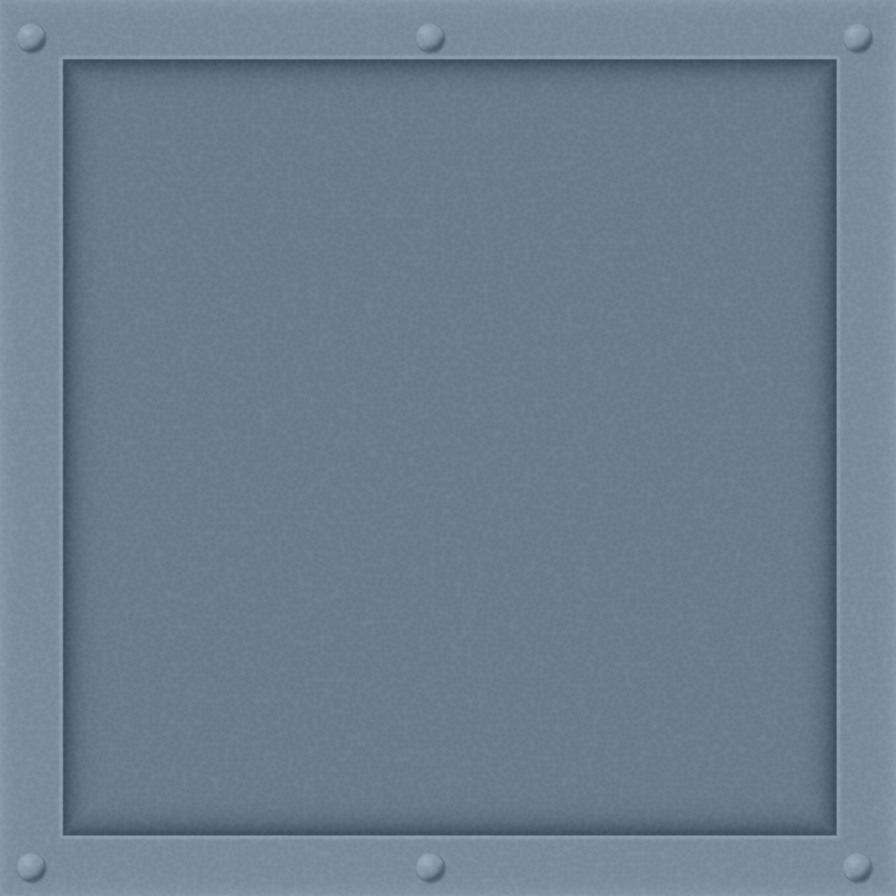
Reproduce this texture procedurally as a three.js fragment shader.

```glsl
// Blue-grey steel plate: a raised frame with six domed rivets around a sunken panel.
// A box distance drives the bevel and inner shadow, rivets are lit domes set in a
// loop, and fine cellular noise gives the metal its grain.

varying vec2 vUv;

const vec3 PANEL_COLOR = vec3(0.422, 0.489, 0.552);
const vec3 FRAME_COLOR = vec3(0.480, 0.546, 0.613);
const vec3 SHADOW_COLOR = vec3(0.235, 0.305, 0.375);
const vec3 SHINE_COLOR = vec3(0.620, 0.690, 0.755);

const vec2 PANEL_CENTER = vec2(0.5020, 0.5007);
const vec2 PANEL_HALF = vec2(0.4316, 0.4330);
const float SHADOW_WIDTH = 0.014;
const float LIP_WIDTH = 0.0026;
const float RIM_WIDTH = 0.008;
const float SOFT = 0.0013;

const vec3 RIVET_COLUMNS = vec3(0.0345, 0.4797, 0.9567);
const vec2 RIVET_ROWS = vec2(0.0323, 0.9583);
const float RIVET_RADIUS = 0.0153;
const vec2 LIGHT_DIR = vec2(-0.6, 0.8);

const float GRAIN_SCALE = 170.0;
const float GRAIN_AMOUNT = 0.036;

vec2 hash2(vec2 p) {
  vec3 q = fract(p.xyx * vec3(0.1031, 0.1030, 0.0973));
  q += dot(q, q.yzx + 33.33);
  return fract((q.xx + q.yz) * q.zy);
}

// Distance to the nearest scattered cell point
float cellular(vec2 p) {
  vec2 cell = floor(p);
  vec2 local = fract(p);
  float nearest = 2.0;
  for (int y = -1; y <= 1; y++) {
    for (int x = -1; x <= 1; x++) {
      vec2 offset = vec2(float(x), float(y));
      vec2 toPoint = offset + hash2(cell + offset) - local;
      nearest = min(nearest, dot(toPoint, toPoint));
    }
  }
  return sqrt(nearest);
}

float boxDistance(vec2 p, vec2 halfSize) {
  vec2 d = abs(p) - halfSize;
  return length(max(d, 0.0)) + min(max(d.x, d.y), 0.0);
}

// Sunken panel, darkest against its walls
vec3 panelColor(float depth) {
  float shade = exp(-pow(max(depth, 0.0) / SHADOW_WIDTH, 1.15));
  return mix(PANEL_COLOR, SHADOW_COLOR, shade);
}

// Raised frame with a bright inner lip and a pale outer rim
vec3 frameColor(vec2 uv, float dist) {
  float lipOffset = (dist - 0.002) / LIP_WIDTH;
  float lip = exp(-lipOffset * lipOffset);
  vec2 toEdge = min(uv, 1.0 - uv);
  float rim = exp(-min(toEdge.x, toEdge.y) / RIM_WIDTH);
  return mix(FRAME_COLOR, SHINE_COLOR, max(lip * 0.45, rim * 0.35));
}

// Domed rivet with a drop shadow, lit from the upper left
vec3 addRivet(vec3 color, vec2 p) {
  float r = length(p) / RIVET_RADIUS;
  float dropRadius = length(p + LIGHT_DIR * 0.0025) / RIVET_RADIUS;
  float drop = 1.0 - smoothstep(0.85, 1.2, dropRadius);
  color = mix(color, SHADOW_COLOR, 0.65 * drop);

  float facing = dot(p / RIVET_RADIUS, LIGHT_DIR);
  float slope = smoothstep(0.25, 0.95, r);
  vec3 dome = mix(FRAME_COLOR, SHINE_COLOR, 0.3 + 0.2 * facing);
  dome = mix(dome, SHADOW_COLOR, 0.75 * slope * smoothstep(0.05, 0.9, -facing));
  float glint = length(p - LIGHT_DIR * RIVET_RADIUS * 0.5) / RIVET_RADIUS;
  dome = mix(dome, SHINE_COLOR, 0.8 * exp(-glint * glint * 6.0));

  float mask = 1.0 - smoothstep(-SOFT, SOFT, length(p) - RIVET_RADIUS);
  return mix(color, dome, mask);
}

void main() {
  vec2 uv = vUv;
  float dist = boxDistance(uv - PANEL_CENTER, PANEL_HALF);
  float onFrame = smoothstep(-SOFT, SOFT, dist);
  vec3 color = mix(panelColor(-dist), frameColor(uv, dist), onFrame);

  // Rivets: three columns on two rows
  for (int i = 0; i < 3; i++) {
    float x = i == 0 ? RIVET_COLUMNS.x : (i == 1 ? RIVET_COLUMNS.y : RIVET_COLUMNS.z);
    color = addRivet(color, uv - vec2(x, RIVET_ROWS.x));
    color = addRivet(color, uv - vec2(x, RIVET_ROWS.y));
  }

  // Metal grain: fine cells over a fainter, broader mottling
  float grain = cellular(uv * GRAIN_SCALE) - 0.46;
  grain += 0.3 * (cellular(uv * GRAIN_SCALE * 0.37 + 19.0) - 0.46);
  color += grain * GRAIN_AMOUNT;

  gl_FragColor = vec4(color, 1.0);
}
```
